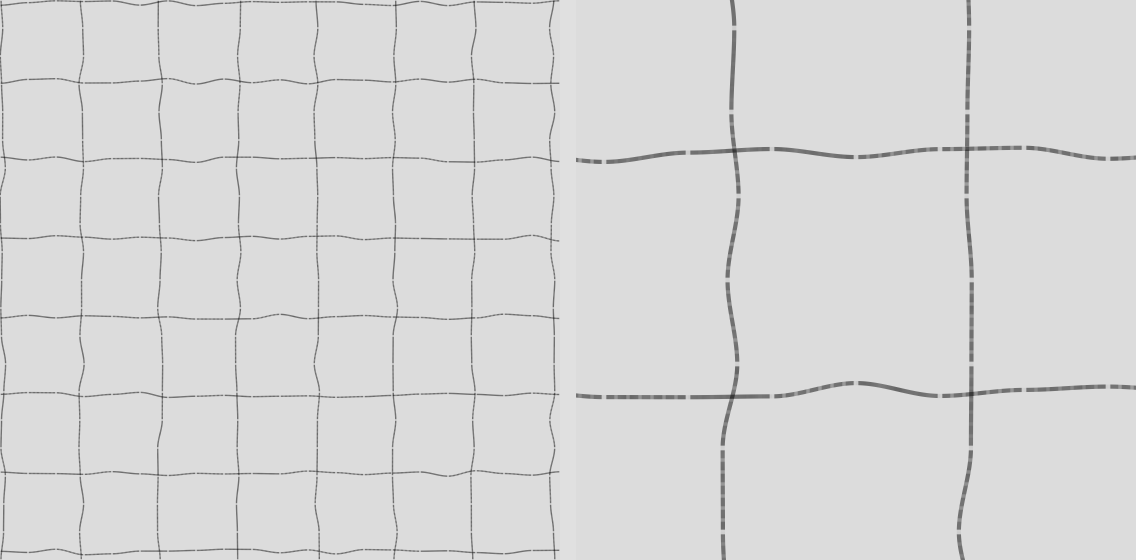
Left, the full canvas; right, a detail of the centre.
Reproduce this pattern procedurally as a three.js fragment shader.

```glsl
// A hand-drawn grid of thin grey lines on pale paper, a little over seven cells each way.
// Each line eases between jittered nodes, with a small break at every node and
// faint dashes of worn ink between; translucent strokes darken where they cross.

#define PAPER vec3(0.863)
#define INK vec3(0.0)
#define INK_ALPHA 0.49
#define PITCH 0.1401
#define ORIGIN vec2(0.0053, 0.0143)
#define LINE_WIDTH 0.0025
#define WOBBLE 0.0050
#define NODE_STEP 0.05
#define BREAK_WIDTH 0.0028
#define DASHES 7.0
#define DASH_FADE 0.42

varying vec2 vUv;

float hash(vec2 p) {
  vec3 q = fract(p.xyx * vec3(0.1031, 0.1030, 0.0973));
  q += dot(q, q.yzx + 33.33);
  return fract((q.x + q.y) * q.z);
}

// One-dimensional gradient noise, a separate row per seed, about -0.5 to 0.5
float gradientNoise(float x, float seed) {
  float i = floor(x);
  float f = x - i;
  float a = (hash(vec2(i, seed)) * 2.0 - 1.0) * f;
  float b = (hash(vec2(i + 1.0, seed)) * 2.0 - 1.0) * (f - 1.0);
  return mix(a, b, f * f * (3.0 - 2.0 * f));
}

// Sideways offset of a line at one of its nodes
float nodeOffset(float node, float seed) {
  return (hash(vec2(node + 5.0, seed)) * 2.0 - 1.0) * WOBBLE;
}

// Ink strength along a line: breaks at the nodes, worn dashes between them
float inkAlong(float along, float seed, float px) {
  float t = along / NODE_STEP;
  float toNode = abs(fract(t + 0.5) - 0.5) * NODE_STEP;
  float gap = clamp((0.5 * BREAK_WIDTH - toNode) / px + 0.5, 0.0, 1.0);
  float wear = hash(vec2(floor(t) + 61.0, seed + 17.0));
  float dash = smoothstep(0.2, 1.0, cos(6.2832 * DASHES * t));
  float tone = 1.0 + 0.2 * gradientNoise(t * 5.0, seed + 40.0);
  return tone * (1.0 - DASH_FADE * wear * dash) * (1.0 - 0.85 * gap);
}

// Opacity of the nearest line in a family of parallel wavy lines
float wavyLines(float across, float along, float family, float px) {
  float index = floor(across / PITCH + 0.5);
  float seed = index + 3.0 + family;

  // Ease from one node to the next
  float t = along / NODE_STEP;
  float node = floor(t);
  float f = t - node;
  float a = nodeOffset(node, seed);
  float b = nodeOffset(node + 1.0, seed);
  float offset = mix(a, b, f * f * (3.0 - 2.0 * f));
  float slope = (b - a) * 6.0 * f * (1.0 - f) / NODE_STEP;

  // Perpendicular distance, with a smoothed edge
  float d = abs(across - index * PITCH - offset) * inversesqrt(1.0 + slope * slope);
  float cover = clamp((0.5 * LINE_WIDTH - d) / px + 0.5, 0.0, 1.0);
  return cover * inkAlong(along, seed, px) * INK_ALPHA;
}

void main() {
  vec2 p = vUv - ORIGIN;
  vec2 px = max(fwidth(vUv), vec2(1e-5));
  float upright = wavyLines(p.x, vUv.y, 0.0, px.x);
  float level = wavyLines(p.y, vUv.x, 100.0, px.y);

  vec3 color = mix(PAPER, INK, upright);
  color = mix(color, INK, level);
  gl_FragColor = vec4(color, 1.0);
}
```
